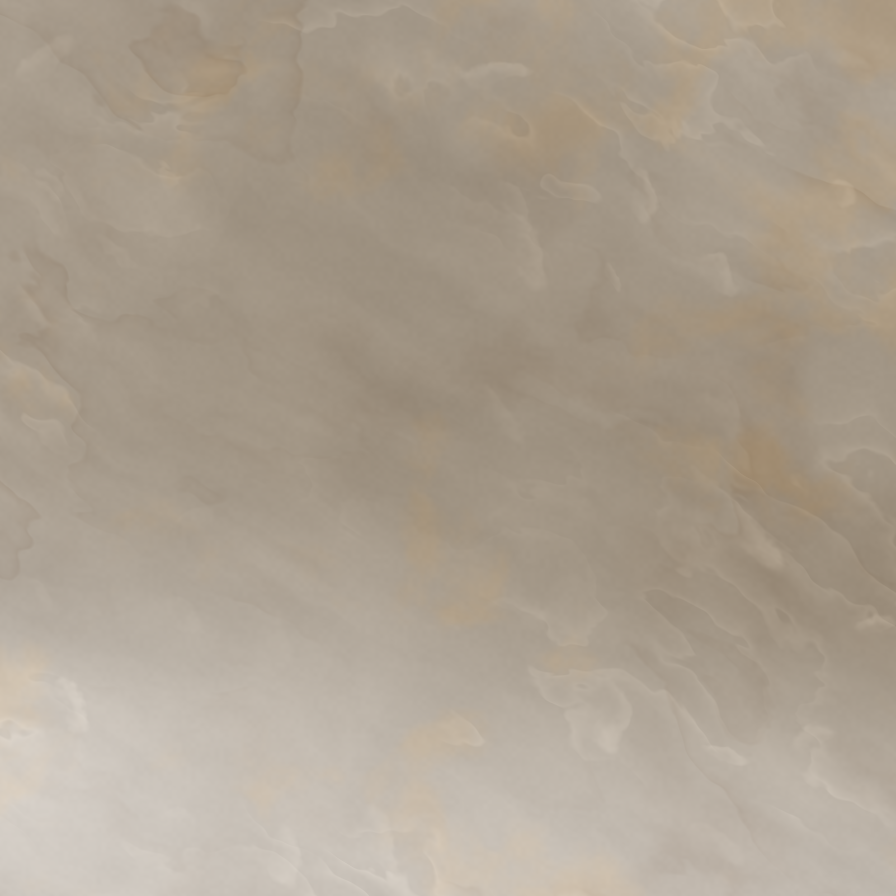
A Shadertoy shader for this texture:

```glsl
// Soft beige marble under a sloping light: a broad tone gradient is overlaid
// with warped streaks, one-sided swirling veins and scattered pale flakes.
// Warm stains and a faint grain break up the smooth ground.

const vec3 DARK_STONE  = vec3(0.622, 0.574, 0.509);
const vec3 LIGHT_STONE = vec3(0.785, 0.757, 0.722);
const vec3 PALE_VEIN   = vec3(0.048, 0.047, 0.045);
const vec3 BROWN_VEIN  = vec3(-0.034, -0.044, -0.050);
const vec3 PEACH_STAIN = vec3(0.030, 0.006, -0.028);
const float FLOW_ANGLE = -0.52;
const float WARP       = 0.16;
const float FLAKE_GRID = 8.0;
const float GRAIN      = 0.010;

float hash(vec2 p) {
    vec3 q = fract(p.xyx * 0.1031);
    q += dot(q, q.yzx + 33.33);
    return fract((q.x + q.y) * q.z);
}

float noise(vec2 p) {
    vec2 i = floor(p), f = fract(p);
    f = f * f * f * (f * (f * 6.0 - 15.0) + 10.0);
    vec2 e = vec2(0.0, 1.0);
    return mix(mix(hash(i), hash(i + e.yx), f.x),
               mix(hash(i + e), hash(i + e.yy), f.x), f.y);
}

mat2 rotation(float a) {
    float c = cos(a), s = sin(a);
    return mat2(c, -s, s, c);
}

float fbm(vec2 p) {
    float sum = 0.0, amp = 0.5;
    for (int i = 0; i < 5; i++) {
        sum += amp * noise(p);
        p = rotation(0.6) * p * 2.03 + 17.3;
        amp *= 0.5;
    }
    return sum;
}

vec2 fbm2(vec2 p) {
    return vec2(fbm(p), fbm(p + 41.7)) - 0.48;
}

// Broad light: bright foot, dim middle, slightly lifted upper corners.
float lighting(vec2 p) {
    float slope = p.y + 0.2 * (p.x - 0.5) + 0.05 * (noise(p * 3.0) - 0.5);
    float light = smoothstep(0.50, 0.0, slope);
    light += 0.28 * smoothstep(0.1, 0.75, dot(p - 0.5, vec2(0.5, 1.0)));
    light += 0.17 * smoothstep(0.35, 0.0, p.x);
    vec2 shade = (p - vec2(1.0, 0.32)) / vec2(0.35, 0.12);
    return light - 0.14 * exp(-dot(shade, shade));
}

// Sharp on one side, fading out on the other.
float softTerrace(float v) {
    float f = fract(v);
    return smoothstep(0.0, 0.10, f) * exp(-5.0 * f) * 1.7;
}

// Irregular pale chips, each brighter towards one rim.
float flakes(vec2 p) {
    vec2 g = (p + 0.055 * fbm2(p * 14.0)) * FLAKE_GRID;
    vec2 cell = floor(g);
    float sum = 0.0;
    for (int j = -1; j <= 1; j++)
    for (int i = -1; i <= 1; i++) {
        vec2 id = cell + vec2(i, j);
        float pick = hash(id + 5.1);
        vec2 centre = id + 0.2 + 0.6 * vec2(hash(id + 11.3), hash(id + 23.9));
        float angle = FLOW_ANGLE + 1.8 * (hash(id + 37.2) - 0.5);
        vec2 size = mix(vec2(0.14, 0.05), vec2(0.40, 0.19), hash(id + 51.6));
        vec2 d = rotation(angle) * (g - centre) / size;
        float body = smoothstep(1.0, 0.65, length(d));
        float hollow = smoothstep(1.1, 0.3, length(d + vec2(0.25, 0.55)));
        float rim = body * (1.0 - 0.75 * hollow);
        sum += rim * smoothstep(0.30, 1.0, pick);
    }
    return sum;
}

void mainImage(out vec4 fragColor, in vec2 fragCoord) {
    vec2 p = fragCoord / iResolution.xy;

    // Flowing coordinates
    vec2 warped = p + WARP * fbm2(p * 3.2 + 8.0);
    vec2 flow = rotation(FLOW_ANGLE) * warped;

    // Ground tone and cloudy mottling
    vec3 color = mix(DARK_STONE, LIGHT_STONE, lighting(p));
    color += 0.050 * (fbm(warped * 6.0 + 3.0) - 0.48);
    color += 0.045 * (fbm(flow * vec2(7.0, 26.0)) - 0.48);

    // Pale and brown veins, showing only in patches
    float patches = smoothstep(0.40, 0.68, fbm(p * 5.0 + 61.0));
    float calm = smoothstep(0.05, 0.5, length((p - vec2(0.52, 0.52)) * vec2(1.0, 1.2)));
    float pale = softTerrace(5.0 * fbm(flow * vec2(3.5, 8.0) + 19.0));
    float brown = softTerrace(-4.0 * fbm(flow * vec2(3.0, 6.5) + 77.0));
    color += PALE_VEIN * pale * patches * mix(0.35, 0.75, calm);
    color += BROWN_VEIN * brown * smoothstep(0.42, 0.70, fbm(p * 4.0 + 29.0)) * mix(0.3, 0.75, calm);

    // Flakes and warm stains
    color += PALE_VEIN * flakes(p) * mix(0.45, 0.90, calm);
    color += PEACH_STAIN * smoothstep(0.56, 0.78, fbm(warped * 8.0 + 91.0));
    color += 0.5 * BROWN_VEIN * smoothstep(0.52, 0.75, fbm(warped * 5.0 + 53.0));

    // Fine grain
    color += GRAIN * (noise(p * 190.0) - 0.5);
    fragColor = vec4(clamp(color, 0.0, 1.0), 1.0);
}
```
